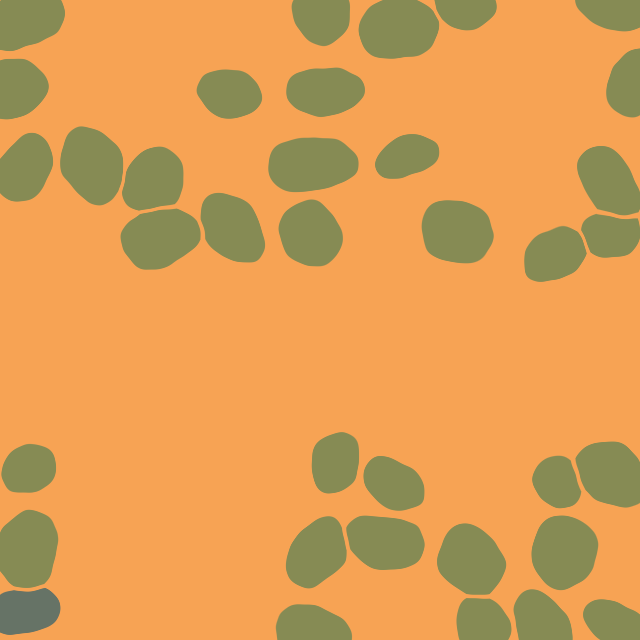
This pattern is drawn by a WebGL 1 fragment shader. Its source:

```glsl
precision highp float;
// Flat olive pebbles scattered in loose clusters on an orange ground.
// Each kept cell of a jittered grid holds a noise-warped ellipse; elliptical
// clearings leave open ground, and crowded neighbours keep a thin gap.

uniform vec2 u_resolution;

#define CELLS 8.4          // grid cells across the canvas
#define GRID_SHIFT 0.3     // grid offset, lets the border cut pebbles
#define JITTER 0.42        // full range of centre offset, in cells
#define RADIUS 0.048       // mean pebble radius
#define STRETCH 1.3        // largest elongation factor per axis
#define DROP 0.25          // share of cells left empty
#define RARE 0.005         // width of the rank window for slate pebbles
#define GAP 0.006          // ground kept between crowded pebbles
#define WARP 0.013         // outline irregularity
#define GROUND vec3(0.97, 0.64, 0.33)
#define OLIVE vec3(0.525, 0.545, 0.33)
#define SLATE vec3(0.40, 0.45, 0.40)

vec2 hash2(vec2 p) {
  vec3 q = fract(p.xyx * vec3(0.1031, 0.1030, 0.0973));
  q += dot(q, q.yzx + 33.33);
  return fract((q.xx + q.yz) * q.zy);
}

float cornerSlope(vec2 corner, vec2 offset) {
  float angle = 6.2832 * hash2(corner + 71.0).x;
  return dot(vec2(cos(angle), sin(angle)), offset);
}

float gradientNoise(vec2 p) {
  vec2 i = floor(p), f = p - i;
  vec2 u = f * f * f * (f * (f * 6.0 - 15.0) + 10.0);
  vec2 e = vec2(1.0, 0.0);
  return mix(
    mix(cornerSlope(i, f), cornerSlope(i + e, f - e), u.x),
    mix(cornerSlope(i + e.yx, f - e.yx), cornerSlope(i + e.xx, f - e.xx), u.x),
    u.y);
}

vec2 warpOffset(vec2 p) {
  vec2 broad = vec2(gradientNoise(p * 13.0), gradientNoise(p * 13.0 + 40.0));
  vec2 fine = vec2(gradientNoise(p * 37.0 + 9.0), gradientNoise(p * 37.0 + 83.0));
  return WARP * (broad + 0.2 * fine);
}

bool inEllipse(vec2 p, vec2 centre, vec2 radii) {
  vec2 q = (p - centre) / radii;
  return dot(q, q) < 1.0;
}

// Open ground: a wide middle band and three pools
bool inClearing(vec2 p) {
  return abs(p.y - 0.44) < 0.1
    || inEllipse(p, vec2(0.27, 0.16), vec2(0.19, 0.26))
    || inEllipse(p, vec2(0.23, 0.92), vec2(0.15, 0.13))
    || inEllipse(p, vec2(0.74, 0.82), vec2(0.14, 0.10));
}

// Evenly spread rank in 0..1 that thins the cells without clumping
float cellRank(vec2 cell) {
  return fract(dot(cell, vec2(0.7549, 0.5698)) + 0.4);
}

// Approximate signed distance to an ellipse at the origin
float ellipseDistance(vec2 p, vec2 radii) {
  vec2 q = p / radii;
  float k = max(length(q), 0.001);
  return (k - 1.0) * k / max(length(q / radii), 0.001);
}

float pebbleDistance(vec2 p, vec2 cell, vec2 home) {
  vec2 place = hash2(cell + 17.0) - 0.5;
  vec2 form = hash2(cell + 53.0);
  float angle = 3.1416 * hash2(cell + 131.0).y;
  float c = cos(angle), s = sin(angle);
  float radius = RADIUS * mix(0.85, 1.15, form.x);
  float stretch = mix(1.03, STRETCH, form.y);
  vec2 local = mat2(c, -s, s, c) * (p - home - place * JITTER / CELLS);
  return ellipseDistance(local, radius * vec2(stretch, 1.0 / stretch));
}

void main() {
  vec2 p = gl_FragCoord.xy / u_resolution.y;
  p += warpOffset(p);
  vec2 baseCell = floor(p * CELLS + GRID_SHIFT);

  // Nearest and second nearest pebble among the neighbouring cells
  float nearest = 1.0, second = 1.0;
  vec3 pebbleColor = OLIVE;
  for (int y = -1; y <= 1; y++) {
    for (int x = -1; x <= 1; x++) {
      vec2 cell = baseCell + vec2(float(x), float(y));
      vec2 home = (cell + 0.5 - GRID_SHIFT) / CELLS;
      float rank = cellRank(cell);
      if (rank < DROP || inClearing(home)) continue;
      float d = pebbleDistance(p, cell, home);
      second = min(second, max(d, nearest));
      if (d < nearest) {
        nearest = d;
        pebbleColor = abs(rank - 0.4) < RARE ? SLATE : OLIVE;
      }
    }
  }

  // Carve the gap, then blend over about one pixel
  float shape = max(nearest, 0.5 * (GAP - (second - nearest)));
  float edge = 0.6 / u_resolution.y;
  float cover = 1.0 - smoothstep(-edge, edge, shape);
  gl_FragColor = vec4(mix(GROUND, pebbleColor, cover), 1.0);
}
```
